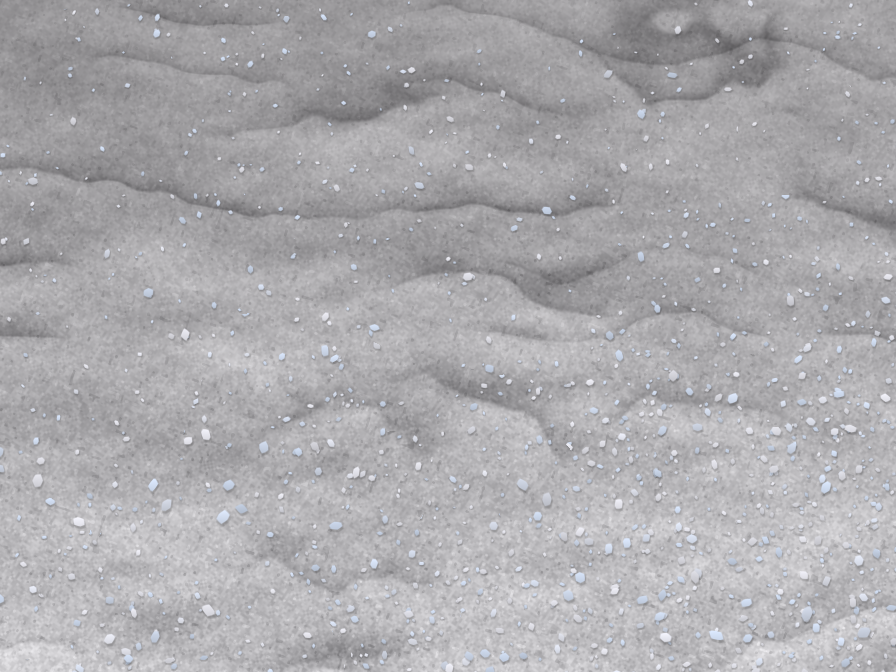
This texture is drawn by a WebGL 1 fragment shader. Its source:

```glsl
precision highp float;
// Rippled grey sand receding upwards, strewn with pale angular pebbles.
uniform vec2 u_resolution;

const vec3 FAR_SAND = vec3(0.622, 0.616, 0.625);
const vec3 NEAR_SAND = vec3(0.758, 0.754, 0.766);
const vec3 BLUE_STONE = vec3(0.80, 0.85, 0.93);
const vec3 WHITE_STONE = vec3(0.89, 0.89, 0.92);

float hash(vec2 p) {
  vec3 q = fract(vec3(p.xyx) * 0.1031);
  q += dot(q, q.yzx + 33.33);
  return fract((q.x + q.y) * q.z);
}

float noise(vec2 p) {
  vec2 i = floor(p), f = fract(p);
  f = f * f * f * (f * (f * 6.0 - 15.0) + 10.0);
  float low = mix(hash(i), hash(i + vec2(1.0, 0.0)), f.x);
  float high = mix(hash(i + vec2(0.0, 1.0)), hash(i + 1.0), f.x);
  return mix(low, high, f.y);
}

float fbm(vec2 p) {
  float sum = 0.0, amp = 0.5;
  for (int i = 0; i < 4; i++) {
    sum += amp * noise(p);
    p = mat2(0.8, 0.6, -0.6, 0.8) * p * 2.03 + 17.3;
    amp *= 0.5;
  }
  return sum;
}

mat2 rotation(float a) {
  return mat2(cos(a), sin(a), -sin(a), cos(a));
}

// Broken ripples: crisp lower edge, shadow fading upwards, bright rim below.
float ripples(vec2 p, float rows, float seed) {
  float warp = 2.1 * noise(p * vec2(1.9, 2.4) + seed)
             + 0.6 * noise(p * vec2(6.0, 7.0) + seed)
             + 0.16 * noise(p * 24.0 + seed);
  float s = fract(rows * (p.y + 0.35 * p.y * p.y) + warp);
  float shadow = smoothstep(0.0, 0.05, s) * exp(-5.0 * s) * (1.0 - s);
  float rim = smoothstep(0.6, 0.94, s) * (1.0 - smoothstep(0.94, 1.0, s));
  float present = smoothstep(0.45, 0.7, noise(p * vec2(3.8, 5.5) + seed + 40.0));
  return present * (0.03 * rim - 0.2 * shadow);
}

// Slope of the soft mounds, lit from above.
float relief(vec2 p, vec2 scale, float stepUp) {
  return fbm((p + vec2(0.0, stepUp)) * scale) - fbm(p * scale);
}

// Signed distance to a random convex hexagon.
float stoneDistance(vec2 q, float radius, float seed) {
  float d = 0.0;
  for (int i = 0; i < 3; i++) {
    float k = float(i);
    float angle = 1.047 * k + 0.6 * hash(vec2(seed * 91.0, k));
    float width = 0.75 + 0.45 * hash(vec2(k + 5.0, seed * 57.0));
    d = max(d, abs(dot(q, vec2(cos(angle), sin(angle)))) / width);
  }
  return mix(d, length(q), 0.3) - radius;
}

// One scattered layer of pebbles, with small contact shadows.
vec3 scatterStones(vec3 base, vec2 p, float cells, float density, float seed) {
  mat2 turn = rotation(0.5 + seed);
  vec2 g = turn * p * cells + seed * 13.7;
  vec2 id = floor(g) + seed * 31.0;
  float pick = hash(id), kind = hash(id + 71.3);
  vec2 jitter = vec2(hash(id + 11.1), hash(id + 23.7)) - 0.5;
  vec2 q = (fract(g) - 0.5 - 0.45 * jitter) * turn / cells;
  float size = mix(0.6, 1.0, hash(id + 5.9)) * mix(1.0, 0.6, p.y);
  float radius = 0.225 * size / cells;
  mat2 tilt = rotation(6.28 * kind);
  vec2 squash = vec2(0.85, 1.15);
  float soft = 0.0013;
  float d = stoneDistance(tilt * q * squash, radius, kind);
  vec2 below = q + vec2(-0.15, 0.45) * radius;
  float shade = stoneDistance(tilt * below * squash, radius, kind);
  float present = step(pick, density);
  base *= 1.0 - 0.18 * present * (1.0 - smoothstep(-soft, 2.0 * soft, shade));
  vec3 stone = mix(BLUE_STONE, WHITE_STONE, smoothstep(0.25, 0.8, hash(id + 47.0)));
  stone *= mix(0.91, 1.05, hash(id + 63.0)) + 0.05 * clamp(q.y / radius, -1.0, 1.0);
  return mix(base, stone, 0.95 * present * (1.0 - smoothstep(-soft, soft, d)));
}

void main() {
  vec2 p = gl_FragCoord.xy / u_resolution.y;
  float aspect = u_resolution.x / u_resolution.y;

  // Sand: distance gradient, broad tone, mounds and ripples
  vec3 color = mix(NEAR_SAND, FAR_SAND, smoothstep(-0.1, 1.05, p.y));
  float light = 0.08 * (fbm(p * vec2(2.5, 4.0) + 8.0) - 0.47);
  light += 0.26 * relief(p, vec2(4.0, 7.0), 0.035);
  light += 0.11 * relief(p + 3.0, vec2(12.0, 20.0), 0.014);
  light += ripples(p, 3.6, 2.0) + 0.7 * ripples(p, 5.5, 61.0);
  light -= 0.05 * smoothstep(0.7, 1.0, p.y) * smoothstep(0.35, 0.0, p.x / aspect);

  // Grain: fine speckle on turned grids, coarser and stronger up close
  float near = mix(1.0, 0.5, p.y);
  light += near * 0.11 * (noise(rotation(0.6) * p * 270.0 + 400.0) - 0.5);
  light += near * 0.06 * (noise(rotation(1.1) * p * 130.0 + 300.0) - 0.5);
  float fleck = noise(rotation(0.3) * p * 150.0 + 250.0);
  light += near * (0.06 * smoothstep(0.18, 0.04, fleck) - 0.09 * smoothstep(0.82, 0.97, fleck));
  color += light;

  // Pebbles: clustered, densest at the lower right
  float cluster = smoothstep(0.3, 0.7, noise(p * 5.0 + 27.0));
  float corner = smoothstep(0.55, 0.0, length((p - vec2(0.82 * aspect, 0.12)) * vec2(0.9, 1.1)));
  float density = mix(0.14, 0.055, p.y) * (0.4 + cluster) + 0.2 * corner;
  float cells = 72.0;
  for (int i = 0; i < 5; i++) {
    float layer = float(i);
    color = scatterStones(color, p, cells, density * mix(0.6, 1.0, layer / 4.0), layer + 1.0);
    cells *= 0.77;
  }
  gl_FragColor = vec4(clamp(color, 0.0, 1.0), 1.0);
}
```
